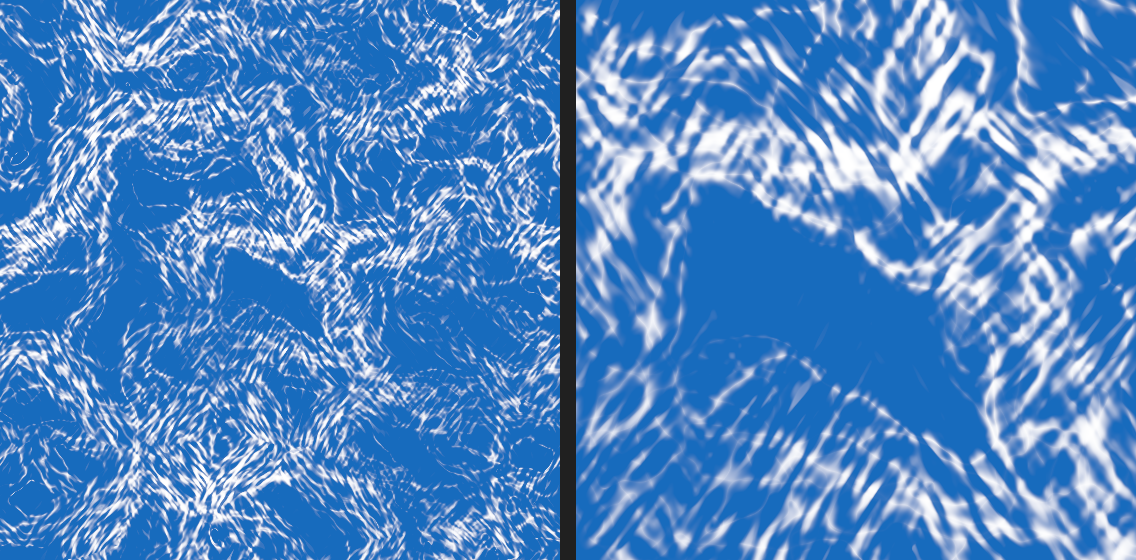
Left, the full canvas; right, a detail of the centre.
Write a Shadertoy shader that draws this texture.

```glsl
// Braided white lightning filaments on plain blue, tiling in both directions.

vec2 latticeGradient(vec2 cell, float period, float seed) {
    vec2 c = mod(cell, period) + seed * vec2(17.3, 9.1);
    vec3 q = fract(c.xyx * vec3(0.1031, 0.1030, 0.0973));
    q += dot(q, q.yzx + 33.33);
    return fract((q.xx + q.yz) * q.zy) * 2.0 - 1.0;
}

// Wrapping gradient noise: value in x, slope per canvas unit in yz.
vec3 waveNoise(vec2 uv, float period, float seed) {
    vec2 p = uv * period + fract(seed * vec2(0.37, 0.73));
    vec2 i = floor(p), f = p - i;
    vec2 u = f * f * f * (f * (f * 6.0 - 15.0) + 10.0);
    vec2 du = 30.0 * f * f * (f * (f - 2.0) + 1.0);
    vec2 ga = latticeGradient(i, period, seed);
    vec2 gb = latticeGradient(i + vec2(1, 0), period, seed);
    vec2 gc = latticeGradient(i + vec2(0, 1), period, seed);
    vec2 gd = latticeGradient(i + vec2(1, 1), period, seed);
    float a = dot(ga, f), b = dot(gb, f - vec2(1, 0));
    float c = dot(gc, f - vec2(0, 1)), d = dot(gd, f - vec2(1, 1));
    float k = a - b - c + d;
    float value = a + u.x * (b - a) + u.y * (c - a) + u.x * u.y * k;
    vec2 slope = ga + u.x * (gb - ga) + u.y * (gc - ga)
               + u.x * u.y * (ga - gb - gc + gd)
               + du * (u.yx * k + vec2(b, c) - a);
    return vec3(value, slope * period);
}

// Scales a field so that its value is close to the distance from its zero line.
vec3 asDistance(vec3 field) {
    return field / (length(field.yz) + 0.5);
}

// Jagged strands that run side by side along a path, densest in its middle.
float strandBundle(vec2 uv, vec3 path, int count, float reach, float width, float seed) {
    float glow = 0.0;
    for (int i = 0; i < count; i++) {
        vec3 field = path;
        float side = 2.0 * float(i) / float(count - 1) - 1.0;
        field.x += reach * side * abs(side);
        float period = 7.0, amplitude = 0.075;
        for (int octave = 0; octave < 4; octave++) {
            field += amplitude * waveNoise(uv, period, seed + float(i * 4 + octave));
            period = period * 2.0 + 3.0;
            amplitude *= 0.42;
        }
        float dist = abs(field.x) / (length(field.yz) + 0.2);
        glow += exp(-dist / width);
    }
    return glow;
}

void mainImage(out vec4 fragColor, in vec2 fragCoord) {
    vec2 uv = fragCoord / iResolution.xy;
    float pixel = 0.6 / iResolution.y;

    // Paths of the heavy bundles and of the finer net of side branches
    vec3 trunk = asDistance(waveNoise(uv, 3.0, 7.0) + 0.35 * waveNoise(uv, 5.0, 8.0));
    vec3 branch = asDistance(waveNoise(uv, 6.0, 9.0) + 0.3 * waveNoise(uv, 9.0, 10.0));

    // Fine slanted fibres that lean along the nearest path
    vec2 across = trunk.yz + 0.7 * branch.yz;
    float lean = smoothstep(-0.15, 0.15, -across.x * across.y);
    vec2 bent = uv + 0.03 * vec2(waveNoise(uv, 6.0, 3.0).x, waveNoise(uv, 6.0, 4.0).x);
    float leftGrain = waveNoise(vec2(3.0 * bent.x + 2.0 * bent.y, bent.y), 44.0, 5.0).x;
    float rightGrain = waveNoise(vec2(3.0 * bent.x - 2.0 * bent.y, bent.y), 44.0, 6.0).x;
    float grain = mix(leftGrain, rightGrain, lean);
    float breakup = 0.08 + 1.3 * smoothstep(-0.2, 0.3, grain);

    // Light of the strands, plus loose flecks around them
    float trunkPower = 0.25 + smoothstep(-0.3, 0.3, waveNoise(uv, 2.0, 11.0).x);
    float branchPower = 0.15 + 0.55 * smoothstep(-0.2, 0.25, waveNoise(uv, 4.0, 12.0).x);
    float light = trunkPower * strandBundle(uv, trunk, 9, 0.05, max(0.0024, pixel), 13.0);
    light += branchPower * strandBundle(uv, branch, 5, 0.03, max(0.0019, pixel), 53.0);
    float nearby = 0.15 + exp(-abs(branch.x) / 0.02) + exp(-abs(trunk.x) / 0.05);
    light = light * breakup + 0.2 * nearby * smoothstep(0.15, 0.42, grain);

    // Blue ground to white, passing through a slightly violet tint
    float white = 1.0 - exp(-2.7 * max(light - 0.035, 0.0));
    vec3 blend = pow(vec3(white), vec3(1.0, 1.37, 1.75));
    fragColor = vec4(mix(vec3(0.09, 0.42, 0.74), vec3(1.0), blend), 1.0);
}
```
